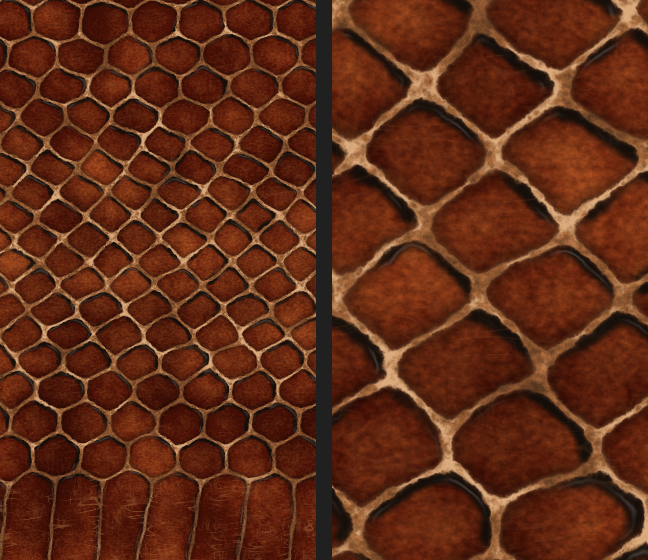
Left: the whole. Right: its middle third, enlarged.
Give the GLSL for this texture, as a Shadertoy shader.

```glsl
// Snake hide: staggered rows of domed red-brown scales framed by thin tan ridges,
// above one row of tall belly plates. Scales are rounded Voronoi cells of a
// lattice whose rows spread apart and slide sideways away from a middle row.

#define SCALES_ACROSS 6.545   // scale pitches per canvas width
#define MID_ROW_Y 6.65        // height of the tightest row, in pitches
#define ROW_SPREAD 3.606      // row height = MID_ROW_Y + SPREAD * sinh(row / BEND)
#define ROW_BEND 7.65
#define BELLY_ROW -9.0        // lowest row, open towards the bottom
#define FLATNESS 1.14         // vertical stretch of the metric, flattens the scales
#define ROUNDING 0.045        // corner softness of a scale
#define RIDGE_WIDTH 0.010     // half width of the bright ridge line
#define FLANK_WIDTH 0.042     // half width of its brown flank
#define RIM_WIDTH 0.085       // reach of the dark crevice inside the ridge
#define JITTER 0.10           // irregularity of the scale centres

const vec3 MAHOGANY = vec3(0.30, 0.072, 0.025);
const vec3 RUST     = vec3(0.46, 0.20, 0.08);
const vec3 CREVICE  = vec3(0.07, 0.05, 0.035);
const vec3 UMBER    = vec3(0.37, 0.22, 0.13);
const vec3 TAN      = vec3(0.58, 0.36, 0.20);
const vec3 CREAM    = vec3(0.86, 0.67, 0.49);

vec2 hash2(vec2 p) {
    p = vec2(dot(p, vec2(127.1, 311.7)), dot(p, vec2(269.5, 183.3)));
    return fract(sin(p) * 43758.55) * 2.0 - 1.0;
}

float gradientNoise(vec2 p) {
    vec2 i = floor(p), f = fract(p);
    vec2 u = f * f * f * (f * (f * 6.0 - 15.0) + 10.0);
    vec2 e = vec2(1.0, 0.0);
    float low = mix(dot(hash2(i), f), dot(hash2(i + e), f - e), u.x);
    float high = mix(dot(hash2(i + e.yx), f - e.yx), dot(hash2(i + 1.0), f - 1.0), u.x);
    return mix(low, high, u.y);
}

float fbm(vec2 p) {
    float sum = 0.0, gain = 0.6;
    for (int k = 0; k < 4; k++) {
        sum += gain * gradientNoise(p);
        p = mat2(1.6, 1.2, -1.2, 1.6) * p + 7.3;
        gain *= 0.6;
    }
    return sum;
}

// Centre of the scale in a row that lies `step` columns from x; id gets its cell.
vec2 scaleCentre(float row, float x, float step, out vec2 id) {
    float slide = 0.5 * mod(row, 2.0) + 0.15 + 0.68 * exp(-row * row / 20.0);
    id = vec2(round(x - slide) + step, row);
    float y = MID_ROW_Y + ROW_SPREAD * sinh(row / ROW_BEND);
    return (vec2(id.x + slide, y) + JITTER * 0.5 * hash2(id)) * vec2(1.0, FLATNESS);
}

// Smooth distance to the scale border (x) and outward direction (yz).
vec3 scaleBorder(vec2 p, out vec2 cell) {
    float row = max(round(ROW_BEND * asinh((p.y - MID_ROW_Y) / ROW_SPREAD)), BELLY_ROW);
    p.y *= FLATNESS;
    float nearest = 1e3;
    vec2 centre = p, id;
    for (float r = -2.0; r <= 2.0; r++)
    for (float c = -1.0; c <= 1.0; c++) {
        if (row + r < BELLY_ROW) continue;
        vec2 q = scaleCentre(row + r, p.x, c, id);
        float d = dot(q - p, q - p);
        if (d < nearest) { nearest = d; centre = q; cell = id; }
    }
    float weight = 0.0;
    vec2 outward = vec2(0.0);
    for (float r = -2.0; r <= 2.0; r++)
    for (float c = -1.0; c <= 1.0; c++) {
        if (cell.y + r < BELLY_ROW) continue;
        vec2 q = scaleCentre(cell.y + r, centre.x, c, id);
        if (id == cell) continue;
        vec2 n = normalize(q - centre);
        float w = exp(-dot(0.5 * (q + centre) - p, n) / ROUNDING);
        weight += w;
        outward += w * n;
    }
    return vec3(-ROUNDING * log(weight), outward / weight);
}

// Thin broken lines along the zero crossings of stretched noise.
float scratches(vec2 p, vec2 frequency, float width) {
    float line = abs(gradientNoise(p * frequency + 0.9 * gradientNoise(p * 1.9)));
    return (1.0 - smoothstep(0.0, width, line)) * smoothstep(-0.15, 0.35, gradientNoise(p * 2.3 + 30.0));
}

void mainImage(out vec4 fragColor, in vec2 fragCoord) {
    float pixel = SCALES_ACROSS / iResolution.x;
    vec2 p = fragCoord * pixel;
    float belly = 1.0 - smoothstep(1.3, 2.0, p.y);

    // Lean the belly plates and roughen all outlines
    vec2 q = p + vec2(0.13 * max(1.8 - p.y, 0.0), 0.0);
    q += 0.09 * vec2(gradientNoise(p * 1.9), gradientNoise(p * 1.9 + 40.0));
    q += 0.012 * gradientNoise(p * 7.0);
    vec2 cell;
    vec3 border = scaleBorder(q, cell);
    float d = border.x;
    vec2 tint = hash2(cell + 19.0);

    // Mottled domes, browner towards the middle rows
    float broad = gradientNoise(p * 0.6 + 3.7) + 0.4 * gradientNoise(p * 1.3);
    float mottle = fbm(p * 3.5), grain = fbm(p * vec2(15.0, 20.0));
    float middle = exp(-pow((p.y - 6.0) / 2.8, 2.0));
    float light = 0.10 + 0.42 * middle + 0.9 * broad + 0.9 * mottle + 0.5 * grain + 0.15 * tint.x;
    light += 0.25 * smoothstep(0.12, 0.35, d) - 0.1 * belly;
    vec3 color = mix(MAHOGANY, RUST, clamp(light, -0.05, 1.2));
    color *= mix(0.72, 1.04, smoothstep(0.02, 0.16, d));
    color *= 1.0 + 0.38 * grain + 0.45 * broad;

    // Dark crevices in patches, mostly on the upper right of each scale
    float facing = dot(border.yz, vec2(0.6, 0.8));
    float patchy = 1.6 * gradientNoise(p * 0.8 + 12.0) + 0.9 * gradientNoise(p * 2.4);
    float depth = smoothstep(0.0, 0.75, facing + 0.35 * tint.y + patchy);
    float reach = RIM_WIDTH * (0.6 + 0.7 * depth);
    float rim = 1.0 - smoothstep(reach - 0.045, reach + 0.025, d + 0.05 * mottle);
    color = mix(color, CREVICE, rim * depth * (0.95 - 0.55 * belly));

    // Faint glossy line running inside the crevices
    float gloss = 1.0 - smoothstep(0.0, 0.012 + pixel, abs(d - 0.066 + 0.05 * mottle));
    color += 0.16 * gloss * depth * smoothstep(-0.1, 0.3, gradientNoise(p * 3.1 + 5.0));

    // Brown flanks carrying thin, fibrous, glinting ridge lines
    float fibre = fbm(p * 8.0);
    float flank = 1.0 - smoothstep(FLANK_WIDTH - 0.03, FLANK_WIDTH + 0.015, d + 0.07 * fibre);
    color = mix(color, UMBER * (1.0 + 1.2 * fibre), flank * (0.9 - 0.4 * depth));
    float ridge = 1.0 - smoothstep(0.0, 0.016 + pixel, d - RIDGE_WIDTH + 0.06 * fibre);
    float lit = fibre + 0.9 * gradientNoise(p * 1.5 + 9.0) + 0.15 * middle;
    vec3 ridgeColor = mix(TAN * (1.0 + 0.6 * grain), CREAM, smoothstep(0.0, 0.45, lit));
    color = mix(color, ridgeColor, ridge * mix(0.45, 1.0, smoothstep(-0.45, 0.1, lit)) * (1.0 - 0.45 * belly));

    // Fine pale scratches, strongest on the belly plates
    float scratch = scratches(p, vec2(1.7, 8.0), 0.025 + 3.0 * pixel);
    float cross = scratches(p + 50.0, vec2(9.0, 2.5), 0.02 + 3.0 * pixel);
    color = mix(color, TAN, scratch * mix(0.16, 0.65, belly));
    color = mix(color, TAN, cross * mix(0.10, 0.30, belly));

    fragColor = vec4(clamp(color, 0.0, 1.0), 1.0);
}
```
